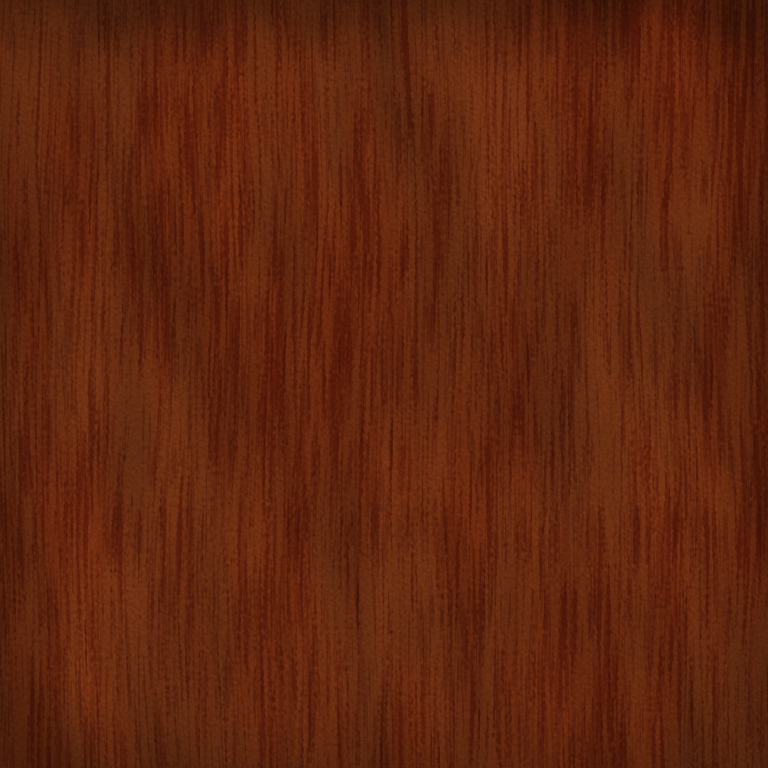
A WebGL 2 fragment shader for this texture:

```glsl
#version 300 es
precision highp float;
// Dark reddish-brown wood with fine upright grain.
// Stretched gradient noise makes thin broken streaks over soft blotches;
// a slanted weave, speckle and shaded borders finish the surface.

uniform vec2 u_resolution;
out vec4 fragColor;

// Pseudo-random unit gradient for a lattice cell.
vec2 gradient(vec2 cell) {
    vec3 h = fract(cell.xyx * vec3(0.1031, 0.1030, 0.0973));
    h += dot(h, h.yzx + 33.33);
    float angle = 6.2832 * fract((h.x + h.y) * h.z);
    return vec2(cos(angle), sin(angle));
}

// Gradient noise, roughly -0.7 to 0.7.
float noise(vec2 p) {
    vec2 cell = floor(p), f = p - cell;
    vec2 w = f * f * f * (f * (f * 6.0 - 15.0) + 10.0);
    float a = dot(gradient(cell), f);
    float b = dot(gradient(cell + vec2(1, 0)), f - vec2(1, 0));
    float c = dot(gradient(cell + vec2(0, 1)), f - vec2(0, 1));
    float d = dot(gradient(cell + vec2(1, 1)), f - vec2(1, 1));
    return mix(mix(a, b, w.x), mix(c, d, w.x), w.y);
}

void main() {
    vec2 uv = gl_FragCoord.xy / u_resolution;

    // Slight sideways drift of the fibres.
    vec2 p = uv + 7.3;
    p.x += 0.016 * noise(p * vec2(4.0, 1.8)) + 0.002 * noise(p * vec2(17.0, 5.0));

    // Broad tone: soft leaning blotches, longer bands and shifts of hue.
    vec2 lean = p + vec2(0.12 * p.y, 0.0);
    float blotch = noise(lean * vec2(8.0, 3.1)) + 0.6 * noise(lean * vec2(17.0, 6.0) + 31.0);
    float band = noise(p * vec2(42.0, 2.4) + 11.0);
    float redness = noise(p * vec2(5.0, 2.6) + 57.0) + 0.8 * noise(p * vec2(26.0, 3.5) + 83.0);

    vec3 color = mix(vec3(0.426, 0.189, 0.075), vec3(0.420, 0.164, 0.060),
                     smoothstep(-0.45, 0.5, redness));
    color *= 1.0 + vec3(0.21, 0.19, 0.16) * blotch + 0.05 * band;

    // Thin red-dark streaks at three widths, broken up by grit.
    vec2 rough = p + vec2(0.0009 * noise(uv * vec2(150.0, 220.0)), 0.0);
    float grit = noise(uv * vec2(230.0, 150.0) + 3.0);
    float density = 0.24 * band + 0.20 * redness;
    float streak = 0.0;
    for (int i = 0; i < 3; i++) {
        float k = float(i);
        vec2 scale = vec2(124.0 + 52.0 * k, 4.4 + 3.2 * k);
        float fibre = noise(rough * scale + 19.7 * k);
        streak += smoothstep(0.04, 0.34, fibre + density + 0.24 * grit) * (0.44 + 0.05 * k);
    }
    color *= 1.0 - vec3(0.21, 0.40, 0.44) * min(streak, 1.0);

    // Sparse narrow pores.
    float pore = smoothstep(0.22, 0.44, noise(rough * vec2(200.0, 9.0) + 43.0) + 0.15 * grit);
    color *= 1.0 - vec3(0.12, 0.18, 0.18) * pore;

    // Fine slanted weave and speckle.
    float weave = noise(vec2(uv.x * 130.0, uv.y * 230.0 + uv.x * 75.0));
    float speckle = noise(uv * 245.0 + 5.0);
    color *= 1.0 + 0.10 * weave + 0.12 * speckle;

    // Shaded borders, strongest and most mottled along the top.
    vec2 edge = min(uv, 1.0 - uv);
    float shade = smoothstep(-0.10, 0.15, edge.x) * smoothstep(-0.10, 0.13, edge.y);
    color *= mix(0.72, 1.0, shade);
    float topStain = smoothstep(0.91, 1.03, uv.y + 0.07 * noise(uv * vec2(22.0, 14.0)));
    color *= 1.0 - 0.16 * topStain;

    fragColor = vec4(color, 1.0);
}
```
